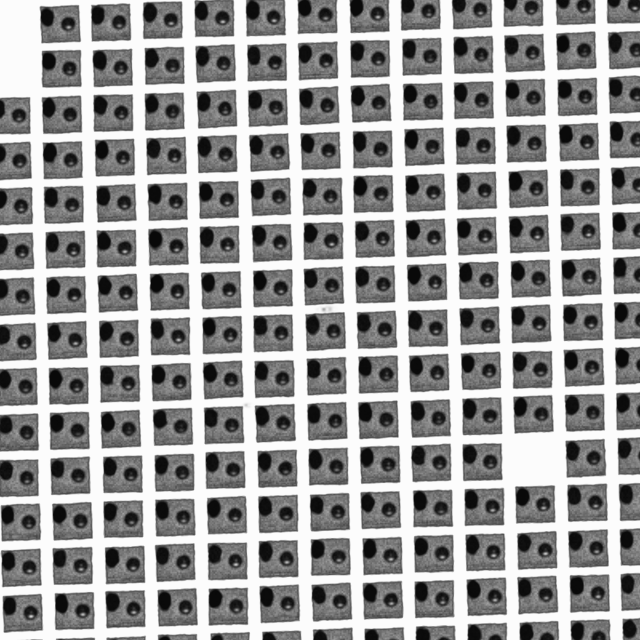
Give the GLSL for this pattern, as a WebGL 2 fragment shader.

```glsl
#version 300 es
precision highp float;
// Slightly tilted lattice of grainy grey tiles, each with a dark notch and a glinting round pit.

uniform vec2 u_resolution;
out vec4 fragColor;

// Lattice: centre of tile (0, 0) at the upper left, rows counted downwards
const vec2 FIRST_CENTRE = vec2(0.0133, 0.9595);
const vec2 COLUMN_STEP = vec2(0.0805, 0.0028);
const vec2 ROW_STEP = vec2(0.0017, -0.0706);
const vec2 PITCH = vec2(0.0805, 0.0706);

// Tile outline
const vec2 TILE_HALF = vec2(0.0304, 0.0285);
const float CORNER = 0.0015;
const float EDGE_SOFT = 0.0018;
const float EDGE_WOBBLE = 0.0020;
const float JITTER = 0.0018;
const float TILT = 0.035;

// Parts inside a tile
const vec2 NOTCH_CENTRE = vec2(-0.0202, 0.0120);
const vec2 NOTCH_RADII = vec2(0.0108, 0.0148);
const vec2 PIT_CENTRE = vec2(0.0124, 0.0);
const float PIT_RADIUS = 0.0118;
const vec2 GLINT_OFFSET = vec2(0.0006, -0.0056);
const vec2 GLINT_RADII = vec2(0.0042, 0.0028);

// Tones
const float PAPER = 0.99;
const float BODY = 0.465;
const float RIM = 0.25;
const float INK = 0.035;
const float GRAIN_SCALE = 400.0;
const float GRAIN_AMOUNT = 0.22;

// Stray smudges between tiles
const vec2 SMUDGE_A = vec2(0.510, 0.517);
const vec2 SMUDGE_B = vec2(0.388, 0.367);

float hash(vec2 p) {
    vec3 q = fract(vec3(p.xyx) * 0.1031);
    q += dot(q, q.yzx + 33.33);
    return fract((q.x + q.y) * q.z);
}

float noise(vec2 p) {
    vec2 i = floor(p), f = fract(p);
    f = f * f * (3.0 - 2.0 * f);
    return mix(mix(hash(i), hash(i + vec2(1, 0)), f.x),
               mix(hash(i + vec2(0, 1)), hash(i + vec2(1, 1)), f.x), f.y);
}

float roundedBox(vec2 p, vec2 halfSize, float radius) {
    vec2 d = abs(p) - halfSize + radius;
    return length(max(d, 0.0)) + min(max(d.x, d.y), 0.0) - radius;
}

float spot(vec2 p, vec2 radii) {
    vec2 q = p / radii;
    return exp(-dot(q, q));
}

bool isMissing(vec2 id) {
    bool cornerGap = id.x < 0.5 && id.y < 1.5;
    bool innerGap = id == vec2(10.0, 10.0);
    return cornerGap || innerGap;
}

// Grey level of the tile face at local position t
float tileTone(vec2 t, vec2 p, vec2 id, float edge) {
    float grain = 0.65 * noise(p * GRAIN_SCALE) + 0.35 * noise(p * GRAIN_SCALE * 0.45 + 71.0);
    float tone = BODY + GRAIN_AMOUNT * (grain - 0.5);
    tone += 0.05 * spot(t + vec2(0.004, 0.003), vec2(0.010, 0.016));

    // Streaks along the lower side and a darker rim
    float streak = noise(vec2(p.x * 45.0, t.y * 420.0 + id.y * 9.0));
    tone -= 0.13 * streak * smoothstep(-0.013, -0.022, t.y);
    tone = mix(tone, RIM, 0.7 * smoothstep(-0.0042, -0.0005, edge));

    // Notch in the upper left
    vec2 n = t - NOTCH_CENTRE;
    float ragged = 0.22 * (noise(p * 130.0 + 17.0) - 0.5);
    float notch = smoothstep(1.22, 0.78, length(n / NOTCH_RADII) + ragged);
    tone = mix(tone, INK + 0.05 * grain * hash(id + 5.0), notch);

    // Pit with a faint halo, a black core and a glint of varying strength
    vec2 c = t - PIT_CENTRE;
    float r = length(c) / PIT_RADIUS;
    tone += 0.05 * smoothstep(0.25, 0.0, abs(r - 1.3)) * (1.0 - notch);
    tone = mix(tone, INK + 0.08 * grain, smoothstep(1.15, 0.68, r + ragged * 0.4));
    float shine = mix(0.15, 0.75, 0.6 * hash(vec2(id.y, 3.0)) + 0.4 * hash(id + 31.0));
    tone += shine * spot(c - GLINT_OFFSET, GLINT_RADII);
    tone += 0.22 * hash(id + 57.0) * spot(c - vec2(0.001, 0.001), vec2(0.0025));
    return tone;
}

void main() {
    vec2 p = gl_FragCoord.xy / u_resolution;
    float soft = max(EDGE_SOFT, 0.75 / u_resolution.y);

    // Nearest tile and position within it, y up
    vec2 cell = inverse(mat2(COLUMN_STEP, ROW_STEP)) * (p - FIRST_CENTRE);
    vec2 id = round(cell);
    vec2 t = (cell - id) * PITCH * vec2(1.0, -1.0);

    // Per-tile shift and tilt, then an uneven outline
    t -= JITTER * (vec2(hash(id + 11.0), hash(id + 23.0)) - 0.5);
    t += TILT * (hash(id + 41.0) - 0.5) * vec2(-t.y, t.x);
    float wobble = 0.6 * noise(p * 95.0) + 0.4 * noise(p * 260.0) - 0.5;
    float edge = roundedBox(t, TILE_HALF, CORNER) + EDGE_WOBBLE * wobble;

    float cover = isMissing(id) ? 0.0 : smoothstep(soft, -soft, edge);
    float smudge = spot(p - SMUDGE_A, vec2(0.010, 0.004)) + 0.7 * spot(p - SMUDGE_B, vec2(0.006, 0.003));
    float ground = PAPER - 0.45 * smudge * noise(p * 180.0);
    float tone = mix(ground, tileTone(t, p, id, edge), cover);
    fragColor = vec4(vec3(clamp(tone, 0.0, 1.0)), 1.0);
}
```
